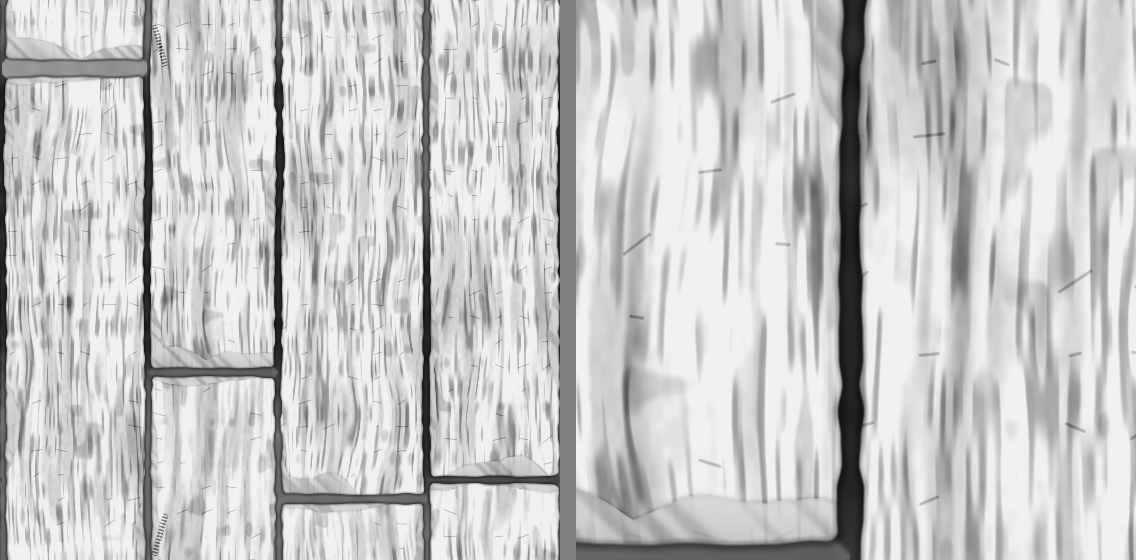
Left: the whole. Right: its middle third, enlarged.
This texture map is drawn by a three.js fragment shader. Its source:

```glsl
varying vec2 vUv;

float hash(vec2 p) {
  return fract(sin(dot(p, vec2(127.1, 311.7))) * 43758.5453);
}

// Value noise that wraps over the unit square; freq is cells across and up.
float tileNoise(vec2 p, vec2 freq) {
  p *= freq;
  vec2 f = fract(p);
  vec2 a = mod(floor(p), freq);
  vec2 b = mod(a + 1.0, freq);
  f = f * f * (3.0 - 2.0 * f);
  return mix(mix(hash(a), hash(vec2(b.x, a.y)), f.x),
             mix(hash(vec2(a.x, b.y)), hash(b), f.x), f.y);
}

float pick(vec4 values, float index) {
  return dot(values, vec4(equal(vec4(0.0, 1.0, 2.0, 3.0), vec4(index))));
}

// Depth inside scalloped cuts along one plank edge; size is length, depth.
float chips(float dist, float along, float seed, vec2 size) {
  float cut = -1.0;
  for (int k = 0; k < 3; k++) {
    vec2 key = vec2(seed, float(k) + 3.0);
    float reach = size.x * mix(0.4, 1.0, hash(key + 7.0));
    float depth = size.y * mix(0.2, 1.0, hash(key + 19.0));
    float t = (along - hash(key)) / reach;
    cut = max(cut, depth * (1.0 - t * t) - dist);
  }
  return cut;
}

// Sparse short scratches lying across the grain.
float scratches(vec2 p, float count) {
  vec2 cell = mod(floor(p * count), count);
  vec2 q = (fract(p * count) - 0.5) / count;
  float angle = mix(-0.4, 0.7, hash(cell + 5.0));
  q = mat2(cos(angle), -sin(angle), sin(angle), cos(angle)) * q;
  float reach = mix(0.003, 0.012, hash(cell + 11.0));
  float d = length(vec2(max(abs(q.x) - reach, 0.0), q.y));
  return step(0.6, hash(cell)) * (1.0 - smoothstep(0.0003, 0.0015, d));
}

// Row of small teeth from a to b.
float comb(vec2 p, vec2 a, vec2 b, float width) {
  vec2 axis = b - a;
  float t = dot(p - a, axis) / dot(axis, axis);
  float across = abs(dot(p - a, normalize(vec2(axis.y, -axis.x))));
  float teeth = smoothstep(0.35, 0.65, 0.5 + 0.5 * cos(t * 82.0));
  float band = 1.0 - smoothstep(width - 0.001, width + 0.001, across);
  return teeth * band * step(0.0, t) * step(t, 1.0);
}

float woodTone(vec2 p, float fineness) {
  float bend = (tileNoise(p, vec2(14.0, 6.0)) - 0.5) * 0.022;
  bend += (tileNoise(p, vec2(30.0, 14.0)) - 0.5) * 0.006;
  vec2 g = p + vec2(bend, 0.0);
  float tone = 0.96;
  tone -= 0.14 * smoothstep(0.5, 0.85, tileNoise(g, vec2(48.0, 5.0)));
  tone -= 0.14 * smoothstep(0.5, 0.9, tileNoise(g, vec2(110.0, 9.0)));
  tone -= 0.30 * fineness * smoothstep(0.5, 0.95, tileNoise(g, vec2(250.0, 24.0)));
  tone -= 0.13 * smoothstep(0.78, 0.9, tileNoise(g, vec2(56.0, 26.0)));
  tone += 0.05 * (tileNoise(p, vec2(240.0, 120.0)) - 0.5);
  tone -= 0.20 * scratches(p, 23.0);
  return min(tone, 0.94);
}

// Dark in the middle stretch of each vertical gap, paler beyond it.
float gapTone(float y, float gap) {
  float offset = abs(y - pick(vec4(0.62, 0.60, 0.60, 0.36), gap));
  float reach = pick(vec4(0.26, 0.25, 0.28, 0.21), gap);
  return mix(0.15, 0.42, smoothstep(reach - 0.06, reach + 0.1, offset));
}

void main() {
  // Four columns, each a plank broken by one joint
  float sway = (tileNoise(vUv, vec2(4.0, 7.0)) - 0.5) * 0.005;
  float x = fract(vUv.x - 0.003 + sway);
  float column = step(0.261, x) + step(0.495, x) + step(0.758, x);
  float left = pick(vec4(0.0, 0.261, 0.495, 0.758), column);
  float right = pick(vec4(0.261, 0.495, 0.758, 1.0), column);
  float joint = pick(vec4(0.878, 0.335, 0.109, 0.143), column);
  float jointHalf = pick(vec4(0.016, 0.008, 0.009, 0.007), column);
  float y = fract(vUv.y - joint);

  // Ragged outline with rounded corners
  float sideRough = (tileNoise(vUv, vec2(16.0, 64.0)) - 0.5) * 0.004 - 0.0065;
  float endRough = (tileNoise(vUv, vec2(40.0, 16.0)) - 0.5) * 0.004 - jointHalf;
  vec2 sides = vec2(x - left, right - x) + sideRough;
  vec2 ends = vec2(y, 1.0 - y) + endRough;
  float side = min(sides.x, sides.y);
  float end = min(ends.x, ends.y);
  float inside = 0.008 - length(max(0.008 - vec2(side, end), 0.0));

  // Grain, smoother on the short pieces
  float shortPiece = abs(step(0.5, joint) - step(vUv.y, joint));
  shortPiece *= smoothstep(0.0, 0.08, min(vUv.y, 1.0 - vUv.y));
  float tone = woodTone(vUv + vec2(0.0, column * 0.37), 1.0 - 0.65 * shortPiece);

  // Chipped sides and ends
  float along = (x - left) / (right - left);
  float cut = chips(sides.x, y, column * 2.0, vec2(0.12, 0.026));
  cut = max(cut, chips(sides.y, y, column * 2.0 + 1.0, vec2(0.12, 0.022)));
  cut = max(cut, chips(ends.x, along, column + 20.0, vec2(0.45, 0.04)));
  cut = max(cut, chips(ends.y, along, column + 30.0, vec2(0.5, 0.018)));
  cut += (tileNoise(vUv, vec2(60.0)) - 0.5) * 0.003;
  float ridges = tileNoise(vec2(vUv.x + vUv.y, vUv.y), vec2(90.0, 12.0));
  float chipTone = 0.84 - 3.5 * max(cut, 0.0) - 0.16 * smoothstep(0.4, 0.9, ridges);
  tone = mix(tone, mix(tone, chipTone, 0.8), smoothstep(0.0, 0.0015, cut));
  tone -= 0.12 * exp(-abs(cut) / 0.0012);
  tone -= 0.35 * comb(vUv, vec2(0.276, 0.955), vec2(0.295, 0.882), 0.005);
  tone -= 0.35 * comb(vUv, vec2(0.275, 0.008), vec2(0.296, 0.082), 0.005);
  tone *= mix(0.72, 1.0, smoothstep(0.0, 0.004, inside));

  // Shadowed gaps
  float gap = sides.x < sides.y ? column : mod(column + 1.0, 4.0);
  float jointTone = pick(vec4(0.58, 0.38, 0.43, 0.29), column);
  float shade = mix(gapTone(vUv.y, gap), jointTone, smoothstep(-0.004, 0.004, side - end));
  shade *= mix(0.6, 1.0, smoothstep(0.0, 0.006, -inside));
  shade += 0.06 * (tileNoise(vUv, vec2(50.0)) - 0.5);

  gl_FragColor = vec4(vec3(mix(shade, tone, smoothstep(-0.001, 0.001, inside))), 1.0);
}
```
